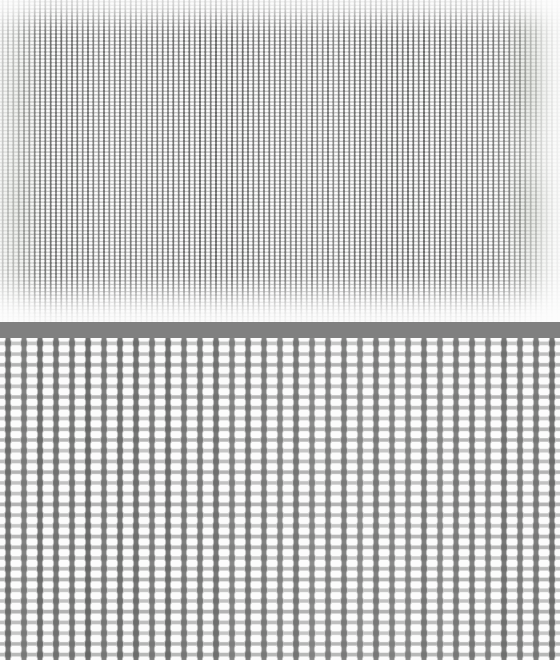
Top: the whole. Bottom: its middle third, enlarged.
Write a WebGL 1 fragment shader that draws this pattern.

```glsl
precision highp float;
uniform vec2 u_resolution;

// Box-filtered band: d is distance from its centre, both in cells
float band(float d, float halfWidth, float pixel) {
  float soft = max(pixel, 0.12);
  return clamp((halfWidth - d) / soft + 0.5, 0.0, 1.0);
}

// Slow uneven tone made of layered sines
float drift(vec2 p) {
  return 0.5 + 0.25 * sin(p.x * 11.0 + 1.7 * sin(p.y * 5.0))
             + 0.25 * sin(p.y * 17.0 + 2.0 * sin(p.x * 7.0 + 1.0));
}

// Ink strength, fading out towards each side
float edgeFade(vec2 uv) {
  float left = mix(0.35, 1.0, smoothstep(0.0, 0.10, uv.x));
  float right = mix(0.10, 1.0, smoothstep(0.0, 0.12, 1.0 - uv.x));
  float top = mix(0.28, 1.0, smoothstep(0.0, 0.12, 1.0 - uv.y));
  float bottom = mix(0.08, 1.0, smoothstep(0.0, 0.17, uv.y));
  return left * right * top * bottom;
}

void main() {
  vec2 uv = gl_FragCoord.xy / u_resolution;
  vec2 count = vec2(105.0, 90.0);
  vec2 cell = uv * count;
  vec2 id = floor(cell);
  vec2 d = abs(fract(cell) - 0.5);
  vec2 pixel = count / u_resolution;

  // Upright wires swell into knots where they meet the thin cross threads
  float knot = 1.0 - smoothstep(0.08, 0.42, d.y);
  float wire = band(d.x, 0.15 + 0.06 * knot, pixel.x);
  float thread = band(d.y, 0.17, pixel.y);

  // Small differences between rows and columns
  float wireTone = 0.49 + 0.03 * sin(id.x * 2.4) + 0.03 * sin(uv.x * 19.0 + 0.5);
  float threadTone = 0.25 + 0.04 * sin(id.y * 1.9);
  float ink = max(wire * (wireTone + 0.04 * knot), thread * threadTone);

  // Faint grey-green haze along the worn sides
  float side = exp(-pow((uv.x - 0.945) / 0.035, 2.0))
             + 0.6 * exp(-pow((uv.x - 0.03) / 0.035, 2.0));
  float ends = smoothstep(0.02, 0.2, uv.y) * smoothstep(0.0, 0.12, 1.0 - uv.y);
  float haze = side * ends * (0.4 + 0.6 * drift(uv));

  vec3 color = vec3(0.99) - vec3(0.10, 0.09, 0.11) * haze;
  color -= vec3(1.0, 0.995, 1.0) * ink * edgeFade(uv);
  gl_FragColor = vec4(color, 1.0);
}
```
